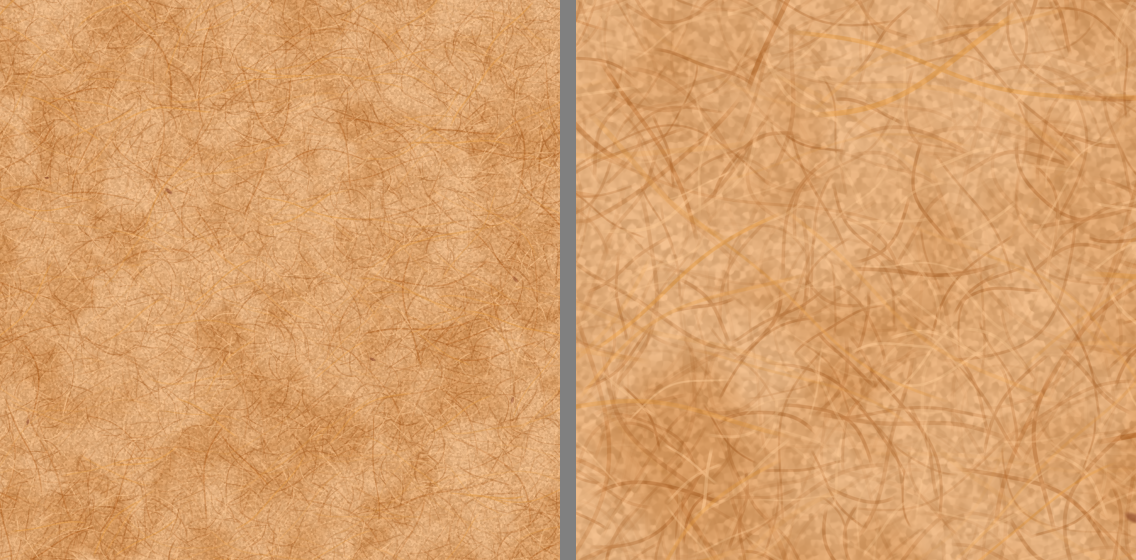
Left: the whole. Right: its middle third, enlarged.
Write a Shadertoy shader that draws this texture.

```glsl
const vec3 PULP_DARK   = vec3(0.828, 0.588, 0.362);
const vec3 PULP_LIGHT  = vec3(0.900, 0.702, 0.508);
const vec3 HAIR_BROWN  = vec3(0.700, 0.420, 0.190);
const vec3 HAIR_RUST   = vec3(0.700, 0.385, 0.130);
const vec3 HAIR_GOLD   = vec3(0.890, 0.610, 0.280);
const vec3 HAIR_PALE   = vec3(0.950, 0.750, 0.540);
const vec3 SPECK_BROWN = vec3(0.560, 0.290, 0.170);
const float PI = 3.14159;

vec4 hash4(vec2 p) {
    vec4 q = fract(p.xyxy * vec4(0.1031, 0.1030, 0.0973, 0.1099));
    q += dot(q, q.wzxy + 33.33);
    return fract((q.xxyz + q.yzzw) * q.zywx);
}

vec2 rotate(vec2 p, float angle) {
    float c = cos(angle), s = sin(angle);
    return vec2(c * p.x + s * p.y, c * p.y - s * p.x);
}

// Cellular noise: random cell values blended by distance to their seeds
float softCells(vec2 p, float seed) {
    vec2 cell = floor(p);
    float sum = 0.0, total = 0.0;
    for (int j = -1; j <= 1; j++)
    for (int i = -1; i <= 1; i++) {
        vec2 id = cell + vec2(i, j);
        vec4 h = hash4(id + seed);
        vec2 d = p - id - h.xy;
        float weight = exp(-5.0 * dot(d, d));
        sum += weight * h.z;
        total += weight;
    }
    return sum / total;
}

// Coverage of scattered curved hairs; width is in canvas units
float fibres(vec2 uv, float cells, int count, float width, float bend,
             float heading, float spread, float seed) {
    vec2 p = uv * cells, cell = floor(p);
    float pixel = 0.8 * cells / iResolution.y;
    float clear = 1.0;
    for (int j = -1; j <= 1; j++)
    for (int i = -1; i <= 1; i++)
    for (int n = 0; n < count; n++) {
        vec2 id = cell + vec2(i, j);
        vec4 place = hash4(id + seed + float(n) * 17.3);
        vec4 form = hash4(id + seed + float(n) * 23.7 + 71.9);
        vec2 q = rotate(p - id - place.xy, heading + (place.z - 0.5) * spread);
        float curl = (form.x - 0.5) * 2.0 * bend;
        float phase = form.y * 6.0 + q.x * 5.0;
        float curve = curl * q.x * q.x + 0.03 * sin(phase);
        float slope = 2.0 * curl * q.x + 0.15 * cos(phase);
        float dist = abs(q.y - curve) / sqrt(1.0 + slope * slope);
        float radius = width * cells * mix(0.6, 1.3, form.z);
        float line = 1.0 - smoothstep(max(radius - pixel, 0.0), radius + pixel, dist);
        float reach = mix(0.45, 0.85, form.w);
        float taper = 1.0 - smoothstep(reach * 0.75, reach, abs(q.x));
        clear *= 1.0 - line * taper * mix(0.12, 1.0, place.w * place.w);
    }
    return 1.0 - clear;
}

// Rare flattened flecks of bark
float specks(vec2 uv, float cells, float chance, float seed) {
    vec2 p = uv * cells, id = floor(p);
    vec4 h = hash4(id + seed);
    vec4 form = hash4(id + seed + 41.7);
    vec2 q = rotate(p - id - mix(vec2(0.2), vec2(0.8), h.xy), form.x * PI);
    float dist = length(q * vec2(1.0, 2.2));
    float size = mix(0.02, 0.06, form.y);
    float shape = 1.0 - smoothstep(size * 0.4, size * 1.2, dist);
    return shape * step(h.z, chance) * mix(0.3, 0.75, form.z);
}

void mainImage(out vec4 fragColor, in vec2 fragCoord) {
    vec2 uv = fragCoord / iResolution.y;

    // Uneven pulp thickness, warped into small pale windows
    vec2 warped = uv + 0.008 * sin(uv.yx * vec2(31.0, 27.0) + 3.0 * sin(uv * 13.0));
    float cloud = 0.24 * softCells(warped * 7.0, 3.0)
                + 0.46 * softCells(warped * 17.0, 19.0)
                + 0.30 * softCells(warped * 38.0, 47.0);
    cloud = smoothstep(0.18, 0.82, cloud);
    float density = mix(1.2, 0.7, cloud);
    vec3 color = mix(PULP_DARK, PULP_LIGHT, cloud);

    // Felted mat of fine hairs under longer strands
    float mat = fibres(uv, 24.0, 5, 0.0009, 0.60, 0.0, PI, 5.0);
    color = mix(color, HAIR_BROWN, 0.52 * density * mat);
    float strands = fibres(uv, 13.0, 6, 0.0010, 0.65, 0.0, PI, 131.0);
    color = mix(color, HAIR_BROWN, 0.52 * density * strands);
    float rust = fibres(uv, 7.0, 4, 0.0012, 0.60, 1.3, PI, 257.0);
    color = mix(color, HAIR_RUST, 0.52 * density * rust);

    // Bright hairs catching light, mostly lying sideways
    float pale = fibres(uv, 24.0, 4, 0.0008, 0.40, 0.2, 2.6, 389.0);
    color = mix(color, HAIR_PALE, 0.58 * pale);
    float gold = fibres(uv, 8.0, 4, 0.0012, 0.35, 0.15, 1.8, 503.0);
    color = mix(color, HAIR_GOLD, 0.62 * gold);

    // Flecks and fine surface grain
    color = mix(color, SPECK_BROWN, specks(uv, 5.0, 0.2, 617.0));
    color += 0.12 * (softCells(uv * 330.0, 701.0) - 0.5);

    fragColor = vec4(color, 1.0);
}
```
